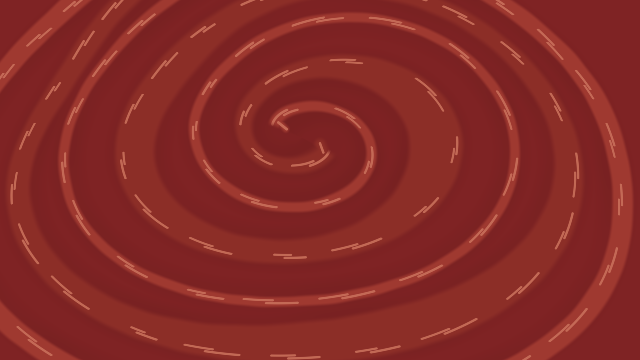
Reproduce this background procedurally as a Shadertoy shader.

```glsl
const float HEIGHT = 432.0;              // canvas height in design units
const vec2 CENTRE = vec2(362.0, 267.0);  // eye of the spiral
const float SQUASH = 0.75;               // vertical flattening
const float PI = 3.14159265;

const vec3 SHADE = vec3(0.460, 0.128, 0.128);
const vec3 BASE = vec3(0.498, 0.136, 0.140);
const vec3 BROAD = vec3(0.550, 0.180, 0.154);
const vec3 BRIGHT = vec3(0.622, 0.222, 0.187);
const vec3 STROKE = vec3(0.780, 0.430, 0.350);

float hash(float n) {
    return fract(sin(n * 127.1) * 43758.5);
}

vec2 gradientAt(vec2 cell) {
    float angle = 2.0 * PI * hash(dot(cell, vec2(1.0, 57.3)));
    return vec2(cos(angle), sin(angle));
}

float gradientNoise(vec2 p) {
    vec2 i = floor(p), f = fract(p);
    vec2 w = f * f * f * (f * (f * 6.0 - 15.0) + 10.0);
    vec2 e = vec2(0.0, 1.0);
    float low = mix(dot(gradientAt(i), f), dot(gradientAt(i + e.yx), f - e.yx), w.x);
    float high = mix(dot(gradientAt(i + e), f - e), dot(gradientAt(i + 1.0), f - 1.0), w.x);
    return mix(low, high, w.y);
}

float bump(float x, float centre, float sharpness) {
    x -= centre;
    return exp(-x * x * sharpness);
}

// Radius after a number of half turns, with harmonics that bend the ellipse
float spiralRadius(float turn, float angle) {
    float mean = 25.0 + 68.0 * turn - 2.0 * pow(abs(turn - 3.8), 2.0) + 32.0 * bump(turn, 0.0, 4.0)
        - 4.0 * bump(turn, 1.2, 2.0) - 4.0 * bump(turn, 3.45, 8.0) - 17.0 * bump(turn, 5.07, 60.0);
    float shiftX = 20.0 * smoothstep(0.5, 2.0, turn) + 8.0 * bump(turn, 2.0, 3.0);
    float shiftY = turn * (3.0 * turn - 5.0);
    float stretch = 8.0 * bump(turn, 3.3, 0.6);
    float tilt = -11.0 * bump(turn, 2.8, 1.0);
    float corner = 5.5 * max(turn - 2.0, 0.0);
    return mean + shiftX * cos(angle) + shiftY * sin(angle)
        + stretch * cos(2.0 * angle) + tilt * sin(2.0 * angle) + corner * sin(3.0 * angle);
}

float band(float d, float inner, float outer, float soft) {
    return smoothstep(-inner - soft, -inner + soft, d) * (1.0 - smoothstep(outer - soft, outer + soft, d));
}

float segment(vec2 p, vec2 a, vec2 b, float halfWidth, float soft) {
    vec2 pa = p - a, ba = b - a;
    float d = length(pa - ba * clamp(dot(pa, ba) / dot(ba, ba), 0.0, 1.0));
    return 1.0 - smoothstep(-soft, soft, d - halfWidth);
}

// Two overlapping slanted strokes in each cell along an arm
float dashes(float along, float d, float seed, float soft) {
    float period = 78.0;
    float cell = floor(along / period);
    float t = along - cell * period;
    float r = hash(cell + seed), s = hash(cell + seed + 31.7);
    float middle = 26.0 + 10.0 * r;
    float slant = (s - 0.5) * 0.1;
    vec2 p = vec2(t, d + slant * (t - middle));
    float first = segment(p, vec2(6.0 + 8.0 * s, 1.5), vec2(middle + 6.0, 1.5), 1.4, soft);
    float second = segment(p, vec2(middle, -2.0), vec2(middle + 14.0 + 16.0 * r, -2.0), 1.3, soft);
    return max(first, second);
}

float broadInner(float turn) {
    return 11.0 + 44.0 * bump(turn, 2.0, 9.0) + 28.0 * bump(turn, 3.0, 7.0)
        + 36.0 * bump(turn, 4.35, 9.0) + 8.0 * bump(turn, 5.0, 9.0);
}

void mainImage(out vec4 fragColor, in vec2 fragCoord) {
    float pixel = HEIGHT / iResolution.y;
    vec2 pos = fragCoord * pixel;
    vec2 flatPos = vec2(pos.x - CENTRE.x, CENTRE.y - pos.y);
    vec2 v = flatPos / vec2(1.0, SQUASH);
    float q = max(length(v), 1.0);
    float angle = atan(v.y, v.x);
    float halfTurn = angle / PI + 1.0;
    float slope = length(vec2(length(v / vec2(1.0, SQUASH)) / q, 20.0 / max(q, 20.0)));
    float wobble = 1.2 * gradientNoise(pos / 38.0);

    // Hooked tips of the two arms
    float bright = segment(flatPos, vec2(-29.0, -21.0), vec2(-19.0, -10.0), 3.5, 2.5);
    float broad = segment(flatPos, vec2(26.0, 18.0), vec2(22.0, 8.0), 6.0, 4.0);
    float dash = segment(flatPos, vec2(-28.0, -18.0), vec2(-18.0, -10.0), 1.6, 0.5 * pixel);
    dash = max(dash, segment(flatPos, vec2(26.0, 18.0), vec2(22.0, 7.0), 1.5, 0.5 * pixel));
    float shade = 0.0;

    // Even windings form the bright arm, odd windings the broad arm
    for (int j = -2; j <= 6; j++) {
        float turn = halfTurn + float(j);
        bool isBright = (j & 1) == 0;
        float first = isBright ? 0.17 : 0.20;
        float last = isBright ? 6.6 : 5.5;
        if (turn < first - 0.04 || turn > last) continue;

        float d = (q - spiralRadius(turn, angle)) / slope;
        float tip = smoothstep(first - 0.04, first + 0.04, turn);
        float edge = d + wobble;
        float outerArm = smoothstep(4.3, 5.1, turn);
        float inner = isBright ? 6.0 + 4.0 * outerArm : broadInner(turn);
        if (isBright) bright = max(bright, tip * band(edge, inner, 6.0 + 9.0 * outerArm, 2.5));
        else broad = max(broad, tip * band(edge, inner, 8.0, 4.0));
        shade = max(shade, tip * band(edge, inner + 15.0, 14.0, 11.0));
        float along = turn * (55.0 + 93.0 * turn);
        dash = max(dash, tip * dashes(along, d, isBright ? 3.0 : 71.0, 0.5 * pixel));
    }

    // Paint from the ground up
    float eye = bump(q, 0.0, 0.00012);
    float tone = 0.5 + 0.5 * gradientNoise(pos / vec2(150.0, 90.0));
    vec3 color = mix(BASE, SHADE, clamp(shade * tone + 0.35 * eye, 0.0, 1.0));
    color = mix(color, BROAD, broad);
    color = mix(color, BRIGHT, bright);
    color = mix(color, STROKE, 0.92 * dash);
    fragColor = vec4(color, 1.0);
}
```
